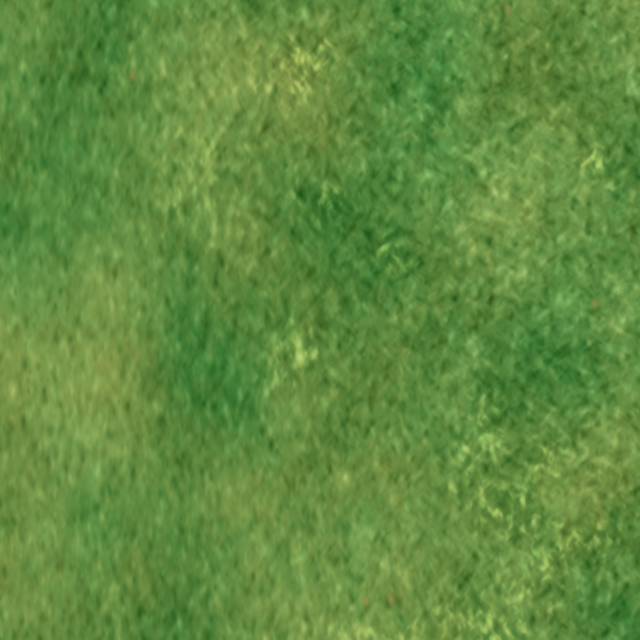
Give the GLSL for this texture, as a WebGL 1 fragment shader.

```glsl
precision highp float;
// Mown lawn seen from above: soft short blades over warm and cool patches.
// Blades are signed, oriented Gaussian strokes scattered on jittered grids;
// they stand upright at the left and lean in all directions to the upper right.

uniform vec2 u_resolution;

#define MEAN_GREEN   vec3(0.370, 0.538, 0.247)
#define TONE_AXIS    vec3(1.00, 0.97, 0.78)
#define WARM_AXIS    vec3(1.00, 0.32, 0.20)
#define STRAW_TINT   vec3(0.19, 0.16, 0.08)
#define BLADE_SCALE  50.0
#define FINE_SCALE   86.0
#define BLADE_DEPTH  0.078
#define FINE_DEPTH   0.040
#define PATCH_DEPTH  0.17
#define PATCH_WARMTH 0.29
#define BLADE_SIZE   vec2(0.24, 0.52)

vec3 hash3(vec2 p) {
  vec3 q = fract(p.xyx * vec3(0.1031, 0.1030, 0.0973));
  q += dot(q, q.yxz + 33.33);
  return fract((q.xxy + q.yzz) * q.zyx);
}

float valueNoise(vec2 p) {
  vec2 cell = floor(p);
  vec2 f = fract(p);
  f = f * f * (3.0 - 2.0 * f);
  float low = mix(hash3(cell).x, hash3(cell + vec2(1.0, 0.0)).x, f.x);
  float high = mix(hash3(cell + vec2(0.0, 1.0)).x, hash3(cell + 1.0).x, f.x);
  return mix(low, high, f.y);
}

float fbm(vec2 p) {
  float sum = 0.0;
  float weight = 0.5;
  for (int i = 0; i < 4; i++) {
    sum += weight * valueNoise(p);
    p = mat2(1.6, 1.2, -1.2, 1.6) * p + 17.3;
    weight *= 0.5;
  }
  return sum / 0.9375;
}

// How unruly the grass is: 0 for upright blades, 1 for tousled ones
float tousle(vec2 p) {
  return smoothstep(0.25, 1.05, p.x + 0.35 * p.y);
}

// Sum of scattered strokes: x is the signed tone, y the signed hue
vec2 blades(vec2 p, float scale, float seed) {
  vec2 g = p * scale;
  vec2 home = floor(g);
  vec2 sum = vec2(0.0);
  for (int y = -1; y <= 1; y++) {
    for (int x = -1; x <= 1; x++) {
      vec2 cell = home + vec2(float(x), float(y));
      float spread = mix(0.5, 2.4, tousle(cell / scale));
      for (int k = 0; k < 3; k++) {
        vec2 key = cell + seed + 131.0 * float(k);
        vec3 place = hash3(key);
        vec3 look = hash3(key + 57.0);
        float angle = (place.z - 0.5) * spread;
        float c = cos(angle);
        float s = sin(angle);
        vec2 d = g - cell - place.xy;
        d = vec2(c * d.x + s * d.y, c * d.y - s * d.x) / BLADE_SIZE;
        sum += (look.xy * 2.0 - 1.0) * exp(-dot(d, d));
      }
    }
  }
  return sum;
}

// Rare tiny dry specks, one at most in a few of the coarse cells
float drySpeck(vec2 p) {
  vec2 g = p * 22.0;
  vec2 cell = floor(g);
  vec3 h = hash3(cell + 311.0);
  vec2 d = (g - cell - mix(vec2(0.3), vec2(0.7), h.xy)) / vec2(0.10, 0.16);
  return step(0.992, h.z) * exp(-dot(d, d));
}

void main() {
  vec2 p = gl_FragCoord.xy / u_resolution.y;
  float rough = tousle(p);

  // Broad patches, a little taller than wide
  float light = fbm(p * vec2(7.0, 5.5) + 41.0) - 0.5;
  float warmth = fbm(p * vec2(6.0, 4.5) + 83.0) - 0.5;

  // Blades in two sizes
  vec2 coarse = blades(p, BLADE_SCALE, 11.0);
  vec2 fine = blades(p, FINE_SCALE, 709.0);
  float grain = BLADE_DEPTH * coarse.x + FINE_DEPTH * fine.x;
  grain *= mix(0.82, 1.15, rough);

  float tone = PATCH_DEPTH * light + grain;
  float warm = PATCH_WARMTH * warmth + 0.028 * coarse.y + 0.014 * fine.y;
  vec3 color = MEAN_GREEN + tone * TONE_AXIS + warm * WARM_AXIS;

  // Pale tufts, mostly where the grass is tousled
  float tuft = smoothstep(0.57, 0.76, fbm(p * 6.5 + 127.0));
  tuft *= mix(0.25, 1.0, rough);
  color += STRAW_TINT * tuft * smoothstep(-0.03, 0.10, grain);

  color = mix(color, vec3(0.62, 0.54, 0.29), 0.7 * drySpeck(p));
  gl_FragColor = vec4(clamp(color, 0.0, 1.0), 1.0);
}
```
